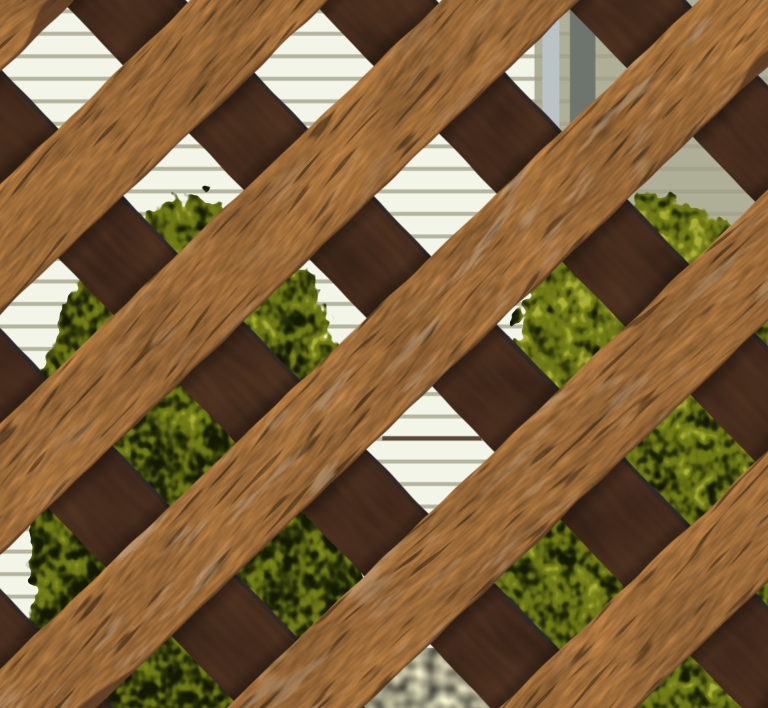
Write a Shadertoy shader that draws this pattern.

```glsl
// Weathered diagonal lattice: tan front slats cross dark rear slats before
// a garden of pale siding and two shrubs. Slats are repeated bands in rotated
// axes; gradient noise makes the grain, worn streaks, chipped edges and leaves.

// Lengths are in canvas heights; y runs downward from the top edge.
const vec2  FRONT_NORMAL = vec2(0.6914, 0.7225);
const vec2  BACK_NORMAL  = vec2(-0.7208, 0.6931);
const float FRONT_PITCH = 0.2556, FRONT_START = 0.7587, FRONT_HALF = 0.0668;
const float BACK_PITCH  = 0.2549, BACK_START  = 0.1299, BACK_HALF  = 0.0634;
const float SOFTNESS = 0.0014;
const float SIDING_PITCH = 0.0318;
const float SHADE_START = 0.755;   // where the siding meets the shaded window
const vec2  SHRUB_A = vec2(0.275, 0.68), SHRUB_B = vec2(0.925, 0.68);
const vec2  SHRUB_RADII = vec2(0.232, 0.40);

const vec3 TAN     = vec3(0.60, 0.41, 0.215);
const vec3 BROWN   = vec3(0.265, 0.167, 0.11);
const vec3 GROOVE  = vec3(0.63, 0.62, 0.52);
const vec3 SIDING  = vec3(0.95, 0.96, 0.91);
const vec3 LEAF_DK = vec3(0.15, 0.18, 0.03);
const vec3 LEAF    = vec3(0.43, 0.47, 0.08);
const vec3 LEAF_LT = vec3(0.66, 0.68, 0.20);
const vec3 WORN    = vec3(0.69, 0.59, 0.48);

vec2 hash2(vec2 p) {
    vec3 q = fract(p.xyx * vec3(0.1031, 0.1030, 0.0973));
    q += dot(q, q.yzx + 33.33);
    return fract((q.xx + q.yz) * q.zy) * 2.0 - 1.0;
}

float noise(vec2 p) {
    vec2 i = floor(p), f = fract(p);
    vec2 w = f * f * f * (f * (f * 6.0 - 15.0) + 10.0);
    vec2 e = vec2(1.0, 0.0);
    float low  = mix(dot(hash2(i), f), dot(hash2(i + e), f - e), w.x);
    float high = mix(dot(hash2(i + e.yx), f - e.yx), dot(hash2(i + 1.0), f - 1.0), w.x);
    return mix(low, high, w.y);
}

// Coverage of the region where the signed distance is negative
float cover(float dist) {
    float soft = max(SOFTNESS, 1.0 / iResolution.y);
    return 1.0 - smoothstep(-soft, soft, dist);
}

// Position along a slat, offset from its centre line, and slat index
vec3 slatCoords(vec2 p, vec2 normal, float start, float pitch) {
    float across = dot(p, normal) - start;
    float id = floor(across / pitch + 0.5);
    return vec3(dot(p, vec2(normal.y, -normal.x)), across - id * pitch, id);
}

vec3 wall(vec2 p) {
    float lap = abs(fract(p.y / SIDING_PITCH) - 0.5) * SIDING_PITCH;
    vec3 col = mix(SIDING, GROOVE, 0.75 * cover(lap - 0.0028));
    col = mix(col, BROWN, 0.8 * cover(max(abs(p.y - 0.619) - 0.003, abs(p.x - 0.61) - 0.07)));
    // Shaded wall and upright window trim
    vec3 shade = mix(GROOVE, col, 0.18);
    shade = mix(shade, vec3(0.73, 0.77, 0.78), cover(abs(p.x - 0.778) - 0.012));
    shade = mix(shade, vec3(0.43, 0.46, 0.43), cover(abs(p.x - 0.823) - 0.018));
    col = mix(col, shade, cover(SHADE_START - p.x) * cover(p.y - 0.36));
    // Pebbled ground
    vec3 pebbles = GROOVE * (1.0 + 1.1 * noise(p * 55.0));
    return mix(col, pebbles, cover(0.915 - p.y));
}

float shrub(vec2 p, vec2 centre) {
    vec2 q = vec2(p.x - centre.x, min(p.y - centre.y, 0.0)) / SHRUB_RADII;
    return (length(q) - 1.0) * SHRUB_RADII.x;
}

vec3 garden(vec2 p) {
    float clump = noise(p * 21.0);
    float leaf = noise(p * 48.0 + clump) + 0.7 * noise(p * vec2(105.0, 85.0));
    float dist = min(shrub(p, SHRUB_A), shrub(p, SHRUB_B)) + 0.018 * clump + 0.012 * leaf;
    float sunny = 0.42 + 0.16 * smoothstep(0.55, 0.8, p.x) - 0.22 * smoothstep(0.3, 0.7, p.y);
    float light = sunny + 0.9 * leaf + 0.5 * clump;
    vec3 foliage = mix(LEAF_DK, LEAF, smoothstep(0.0, 0.55, light));
    foliage = mix(foliage, LEAF_LT, smoothstep(0.55, 1.0, light));
    foliage *= 0.55 + 0.45 * smoothstep(-0.2, 0.15, light);
    return mix(wall(p), foliage, cover(dist));
}

vec3 rearWood(vec3 s) {
    float grain = noise(vec2(s.x * 14.0, s.y * 90.0) + s.z * 17.0);
    float stain = noise(s.xy * 12.0 + s.z * 9.0);
    vec3 col = BROWN * (1.0 + 0.16 * grain + 0.28 * stain);
    // Cool narrow side of the board
    return mix(col, vec3(0.17, 0.16, 0.17), 0.8 * cover(s.y + BACK_HALF - 0.006));
}

vec3 frontWood(vec3 s) {
    vec2 q = s.xy + s.z * vec2(3.7, 1.3);
    q.y += 0.14 * hash2(vec2(s.z, 4.0)).x * s.x + 0.008 * noise(q * vec2(5.0, 14.0));
    float fibre = noise(q * vec2(9.0, 95.0));
    float fine = noise(q * vec2(38.0, 210.0));
    float patches = noise(q * vec2(5.0, 13.0));
    vec3 col = TAN * (1.0 + 0.26 * fibre + 0.24 * fine + 0.20 * patches);
    col *= 1.0 - 0.38 * smoothstep(0.18, 0.42, noise(q * vec2(13.0, 125.0) + 8.0));
    // Pale worn streaks, strongest on the middle boards
    float wear = smoothstep(0.08, 0.42, noise(q * vec2(11.0, 48.0) + 31.0) + 0.25 * fine);
    col = mix(col, WORN, wear * 0.6 * exp(-0.7 * (s.z - 0.3) * (s.z - 0.3)));
    // Splintered lower edge and soft upper highlight
    float chip = 0.003 + 0.024 * smoothstep(0.2, 0.5, noise(vec2(s.x * 5.0, s.z * 7.3 + 0.5)));
    col = mix(col, BROWN * 1.15, 0.75 * smoothstep(-0.003, 0.003, s.y - FRONT_HALF + chip));
    return col * (1.0 + 0.1 * smoothstep(0.75, 0.95, -s.y / FRONT_HALF));
}

void mainImage(out vec4 fragColor, in vec2 fragCoord) {
    vec2 p = fragCoord / iResolution.y;
    p.y = 1.0 - p.y;
    vec3 back = slatCoords(p, BACK_NORMAL, BACK_START, BACK_PITCH);
    vec3 front = slatCoords(p, FRONT_NORMAL, FRONT_START, FRONT_PITCH);
    front.y -= 0.003 - 0.0122 * cos(0.95 * front.z);   // uneven spacing

    float backEdge = abs(back.y) - BACK_HALF + 0.002 * noise(back.xz * vec2(18.0, 5.3));
    float frontEdge = abs(front.y) - FRONT_HALF
        + 0.004 * noise(vec2(front.x * 16.0, front.z * 5.3 + sign(front.y)));
    float contact = 0.72 + 0.28 * smoothstep(0.0, 0.025, frontEdge);
    vec3 col = mix(garden(p), rearWood(back) * contact, cover(backEdge));
    col = mix(col, frontWood(front), cover(frontEdge));
    fragColor = vec4(clamp(col, 0.0, 1.0), 1.0);
}
```
